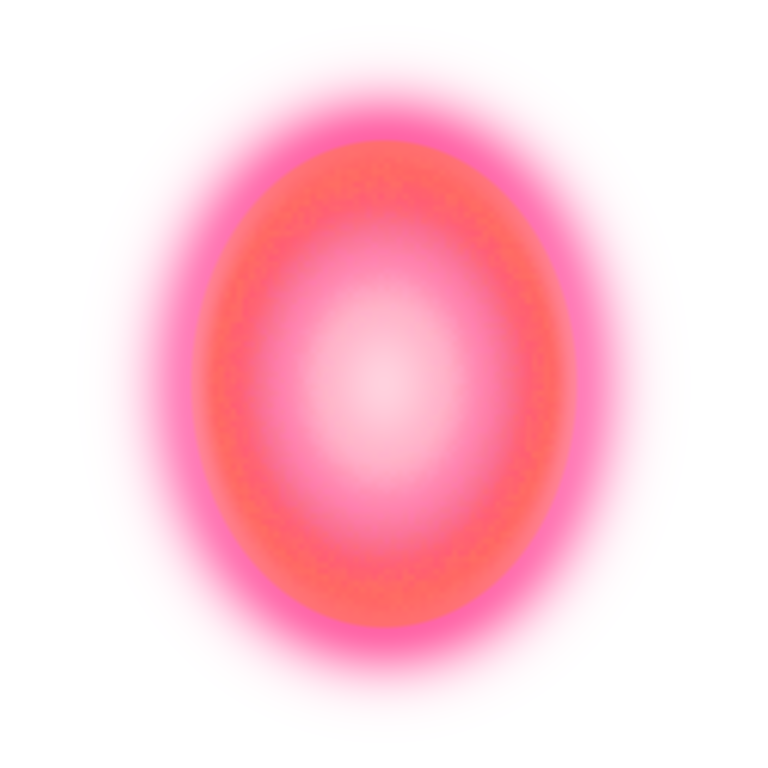
Give the GLSL for this background, as a three.js fragment shader.

```glsl
// A coral oval with a pale pink heart and a soft magenta halo on white.
#define CENTER vec2(0.5, 0.5)
#define RADII vec2(0.251, 0.317)
#define HALO_WIDTH 0.063
#define EDGE_SOFTNESS 0.004
#define GRAIN_SCALE 125.0
#define GRAIN_AMOUNT 0.045

varying vec2 vUv;

const vec3 WHITE = vec3(1.0);
const vec3 HALO_POLE = vec3(1.0, 0.39, 0.65);
const vec3 HALO_SIDE = vec3(1.0, 0.49, 0.72);
const vec3 HEART = vec3(1.0, 0.82, 0.87);
const vec3 BLUSH = vec3(1.0, 0.69, 0.78);
const vec3 PINK = vec3(1.0, 0.51, 0.68);
const vec3 ROSE = vec3(0.98, 0.44, 0.57);
const vec3 RED = vec3(1.0, 0.38, 0.45);
const vec3 CORAL = vec3(1.0, 0.41, 0.39);
const vec3 RIM_SIDE = vec3(1.0, 0.52, 0.60);

float hash(vec2 p) {
  vec3 q = fract(vec3(p.xyx) * 0.1031);
  q += dot(q, q.yzx + 33.33);
  return fract((q.x + q.y) * q.z);
}

float valueNoise(vec2 p) {
  vec2 cell = floor(p);
  vec2 f = fract(p);
  f = f * f * (3.0 - 2.0 * f);
  float low = mix(hash(cell), hash(cell + vec2(1.0, 0.0)), f.x);
  float high = mix(hash(cell + vec2(0.0, 1.0)), hash(cell + vec2(1.0)), f.x);
  return mix(low, high, f.y);
}

// Approximate signed distance to the oval, negative inside
float ovalDistance(vec2 p) {
  float k0 = length(p / RADII);
  float k1 = length(p / (RADII * RADII));
  return k0 * (k0 - 1.0) / max(k1, 0.0001);
}

// Colour ramp from the heart outwards
vec3 bodyRamp(float r) {
  vec3 color = mix(HEART, BLUSH, smoothstep(0.0, 0.38, r));
  color = mix(color, PINK, smoothstep(0.30, 0.54, r));
  color = mix(color, ROSE, smoothstep(0.50, 0.67, r));
  color = mix(color, RED, smoothstep(0.62, 0.77, r));
  return mix(color, CORAL, smoothstep(0.74, 0.88, r));
}

void main() {
  vec2 p = vUv - CENTER;
  vec2 q = p / RADII;
  float r = length(q);
  float d = ovalDistance(p);
  float side = q.x * q.x / max(r * r, 0.0001);

  // Halo, strongest at the two poles
  float halo = exp(-pow(max(d, 0.0) / HALO_WIDTH, 2.0));
  vec3 color = mix(WHITE, mix(HALO_POLE, HALO_SIDE, side), halo);

  // Body with faint mottling
  float grain = valueNoise(vUv * GRAIN_SCALE) - 0.5;
  float mottle = smoothstep(0.1, 0.35, r) * (1.0 - smoothstep(0.9, 1.0, r));
  vec3 body = bodyRamp(r + grain * GRAIN_AMOUNT * mottle);
  body.g += 0.035 * grain * mottle;

  // Paler rim, mainly along the sides
  body = mix(body, RIM_SIDE, smoothstep(0.86, 1.0, r) * mix(0.2, 1.0, side));

  float inside = 1.0 - smoothstep(-EDGE_SOFTNESS, EDGE_SOFTNESS, d);
  gl_FragColor = vec4(mix(color, body, inside), 1.0);
}
```
